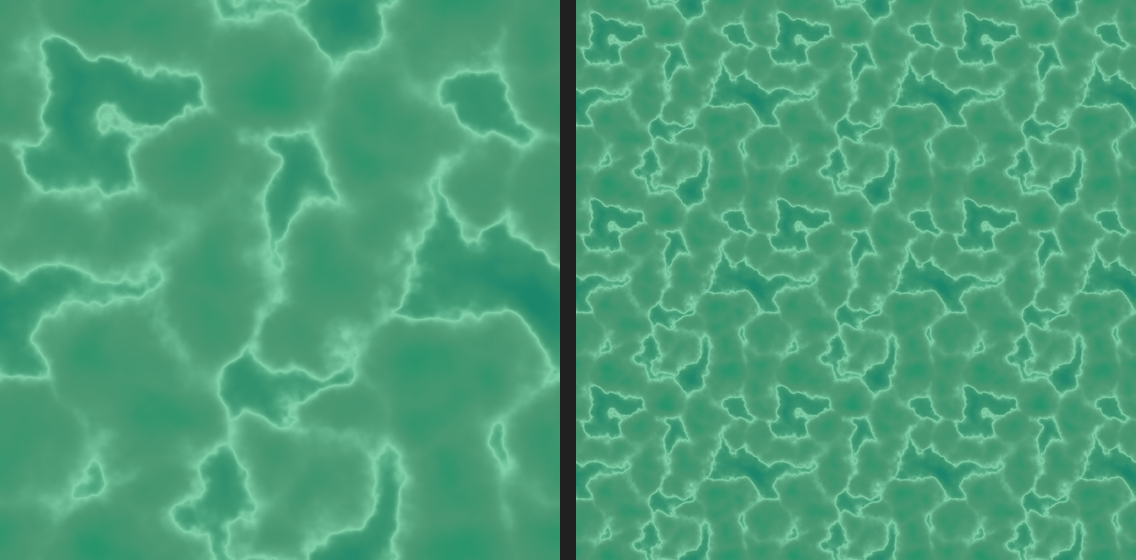
Left, the tile; right, the same tile 3 across and 3 down.
This texture is drawn by a Shadertoy shader. Its source:

```glsl
// Tiling green marble: rounded cells merge into islands around dark pockets,
// with pale mint rims. A smooth union of scattered discs, warped by wrapping
// fractal noise, gives a signed distance that drives all of the colours.

const int CELLS = 6;          // discs per side of the tile
const float BLEND = 15.0;     // sharpness of the union of discs

const vec3 MINT    = vec3(0.50, 0.82, 0.66);
const vec3 SAGE    = vec3(0.285, 0.595, 0.445);
const vec3 EMERALD = vec3(0.11, 0.58, 0.41);
const vec3 SEA     = vec3(0.225, 0.585, 0.435);
const vec3 TEAL    = vec3(0.11, 0.53, 0.42);

// Integer hash of a lattice point that wraps after "period" steps.
vec3 hash3(ivec2 p, int period, int seed) {
    p = (p % period + period) % period;
    uvec3 v = uvec3(p.x, p.y, seed) * 1664525u + 1013904223u;
    v.x += v.y * v.z; v.y += v.z * v.x; v.z += v.x * v.y;
    v ^= v >> 16u;
    v.x += v.y * v.z; v.y += v.z * v.x; v.z += v.x * v.y;
    return vec3(v >> 8u) / 16777216.0;
}

// Smooth value noise in -1..1, repeating over the unit square.
float noise(vec2 uv, int period, int seed) {
    vec2 p = uv * float(period);
    ivec2 i = ivec2(floor(p));
    vec2 f = fract(p);
    f = f * f * f * (f * (f * 6.0 - 15.0) + 10.0);
    float low = mix(hash3(i, period, seed).x,
                    hash3(i + ivec2(1, 0), period, seed).x, f.x);
    float high = mix(hash3(i + ivec2(0, 1), period, seed).x,
                     hash3(i + ivec2(1, 1), period, seed).x, f.x);
    return 2.0 * mix(low, high, f.y) - 1.0;
}

float fbm(vec2 uv, int period, int seed) {
    float sum = 0.0, amp = 0.5;
    for (int i = 0; i < 5; i++) {
        sum += amp * noise(uv, period, seed + i);
        amp *= 0.5;
        period *= 2;
    }
    return sum;
}

// Signed distance to the union of discs: negative inside the islands.
float islands(vec2 uv, int cells, float blend) {
    vec2 p = uv * float(cells);
    ivec2 home = ivec2(floor(p));
    float sum = 0.0;
    for (int y = -2; y <= 2; y++)
    for (int x = -2; x <= 2; x++) {
        ivec2 cell = home + ivec2(x, y);
        vec3 rnd = hash3(cell, cells, 7);
        vec2 d = p - vec2(cell) - rnd.xy;
        float radius = mix(0.42, 0.78, rnd.z);
        sum += exp(-blend * (sqrt(dot(d, d) + 0.015) - radius));
    }
    return -log(sum) / (blend * float(cells));
}

// Pale rim: a crisp line inside a soft halo of the given width.
float rimLight(float dist, float halo) {
    float line = exp(-sqrt(dist * dist + 0.000001) / 0.005);
    float glow = exp(-pow(abs(dist) / halo, 1.4));
    return 0.42 * line + 0.62 * glow;
}

// Colour from the signed distance; "mist" widens the halo.
vec3 marble(float dist, float mist) {
    vec3 body = mix(SAGE, EMERALD, smoothstep(0.03, 0.15, -dist));
    vec3 pocket = mix(SEA, TEAL, smoothstep(0.015, 0.075, dist));
    vec3 base = mix(body, pocket, smoothstep(-0.004, 0.004, dist));
    float halo = mix(0.010, 0.019, smoothstep(0.004, -0.004, dist)) * mist;
    return mix(base, MINT, min(rimLight(dist, halo), 1.0));
}

void mainImage(out vec4 fragColor, in vec2 fragCoord) {
    vec2 uv = fragCoord / iResolution.xy;

    // Wobble the outlines, then roughen the distance itself.
    vec2 warp = vec2(fbm(uv, 6, 20), fbm(uv, 6, 40));
    float dist = islands(uv + 0.085 * warp, CELLS, BLEND);
    dist += 0.022 * fbm(uv, 13, 60);

    float mist = 1.0 + 0.4 * noise(uv, 7, 80);
    fragColor = vec4(marble(dist, mist), 1.0);
}
```
